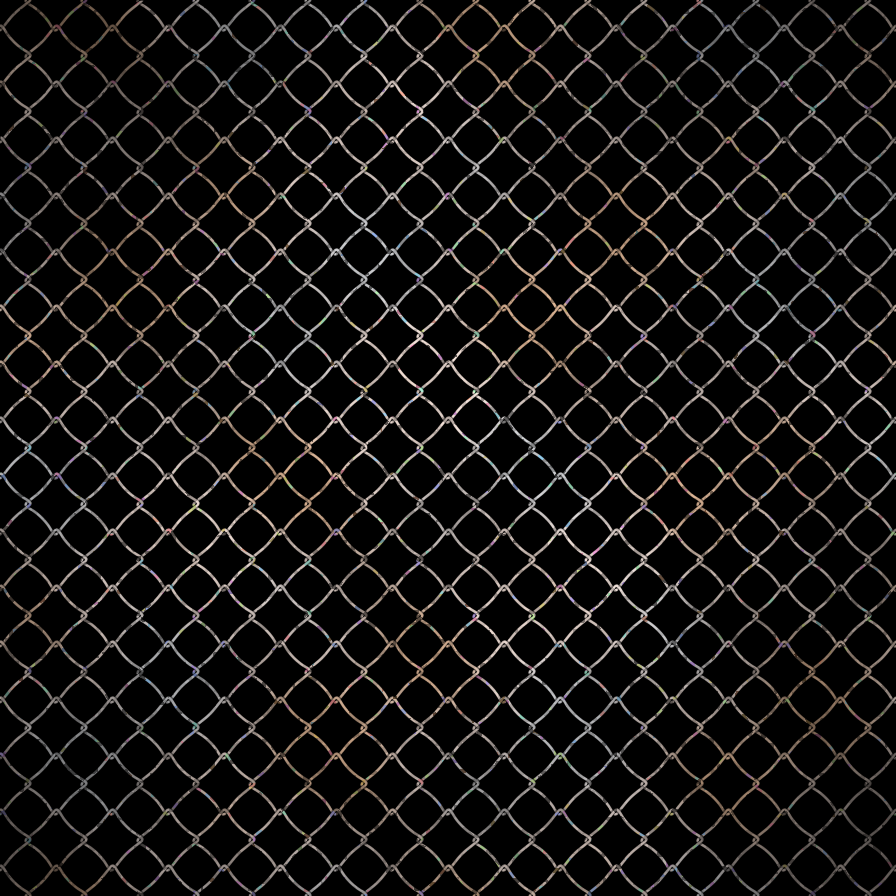
Give the GLSL for this pattern, as a WebGL 2 fragment shader.

```glsl
#version 300 es
precision highp float;

uniform vec2 u_resolution;
out vec4 outColor;

const float TAU = 6.2831853;
const float REPEATS = 16.0;

vec3 hash3(vec2 cell) {
  vec3 h = fract(cell.xyx * vec3(0.1031, 0.1030, 0.0973));
  h += dot(h, h.yzx + 33.33);
  return fract((h.xxy + h.yzz) * h.zyx);
}

// Random triple of the nearest feature point; wraps after 'count' cells
vec3 cellular(vec2 uv, float count) {
  vec2 base = floor(uv * count), f = fract(uv * count);
  float nearest = 9.0;
  vec3 value = vec3(0.0);
  for (int j = -1; j <= 1; j++) {
    for (int i = -1; i <= 1; i++) {
      vec2 offset = vec2(i, j);
      vec3 h = hash3(mod(base + offset, count));
      vec2 away = offset + h.xy - f;
      float d = dot(away, away);
      if (d < nearest) {
        nearest = d;
        value = hash3(mod(base + offset, count) + 271.0);
      }
    }
  }
  return value;
}

// Periodic layered sines, roughly -1 to 1
float patches(vec2 uv, float phase) {
  vec2 t = uv * TAU;
  return 0.4 * sin(t.x * 2.0 + t.y + phase + sin(t.y * 2.0))
       + 0.35 * sin(t.y * 3.0 - t.x * 2.0 + phase * 2.3)
       + 0.25 * sin(t.x * 5.0 + t.y * 4.0 + phase * 3.7);
}

// Distance to a wire bent around the knot, its tip reaching past the center
float wireDistance(vec2 q) {
  float h = sqrt(q.y * q.y + 0.0009);
  float hook = 0.066 * exp(-60.0 * q.y * q.y);
  float bend = 0.0018 - h + hook;
  float slope = -q.y / h - 120.0 * q.y * hook;
  return abs(q.x - bend) / sqrt(1.0 + slope * slope);
}

float wireCover(float d, float pixel) {
  return 1.0 - smoothstep(0.026 - 0.6 * pixel, 0.026 + 0.6 * pixel, d);
}

float roundShade(float d) {
  return 1.0 - 0.45 * smoothstep(0.006, 0.036, d);
}

void main() {
  vec2 uv = gl_FragCoord.xy / u_resolution;
  vec2 p = uv * REPEATS;
  float pixel = REPEATS / min(u_resolution.x, u_resolution.y);

  // Nearest knot: flat and upright ones alternate
  vec2 flatKnot = fract(p + vec2(0.5, 0.0)) - 0.5;
  vec2 uprightKnot = fract(p + vec2(0.0, 0.5)) - 0.5;
  bool isFlat = abs(flatKnot.x) + abs(flatKnot.y) < 0.5;
  vec2 q = isFlat ? flatKnot.yx : uprightKnot;
  q.x -= 0.35 * q.y * exp(-110.0 * dot(q, q));

  // Two hooked wires, the front one casting a thin shadow
  float front = wireDistance(q);
  float back = wireDistance(-q);
  float backLight = wireCover(back, pixel) * roundShade(back);
  backLight *= mix(0.45, 1.0, smoothstep(0.025, 0.06, front));
  float light = mix(backLight, roundShade(front), wireCover(front, pixel));

  // Metal tint drifting from cool gray to rust
  float warmth = patches(uv, 1.3);
  vec3 metal = vec3(0.80, 0.74, 0.71);
  metal = mix(metal, vec3(0.80, 0.63, 0.49), 0.8 * smoothstep(0.05, 0.8, warmth));
  metal = mix(metal, vec3(0.71, 0.73, 0.75), 0.8 * smoothstep(0.05, 0.8, -warmth));

  // Worn flecks, a few of them strongly colored
  vec3 fleck = cellular(uv, 192.0);
  float wear = mix(0.66, 1.1, sqrt(fleck.x));
  wear *= mix(1.0, 0.55, step(0.9, fleck.y));
  vec3 stain = 0.6 + 0.4 * cos(TAU * (fleck.y + vec3(0.0, 0.3, 0.6)));
  metal = mix(metal, stain, 0.4 * step(0.9, fleck.z));

  // Uneven lighting, dimmest around the corners
  vec2 edge = 0.5 + 0.5 * cos(TAU * uv);
  float dim = 1.0 + 0.14 * patches(uv, 4.1) - 0.15 * max(edge.x, edge.y) * max(edge.x, edge.y);
  dim -= 0.3 * edge.x * edge.y;

  outColor = vec4(clamp(metal * light * wear * dim, 0.0, 1.0), 1.0);
}
```
